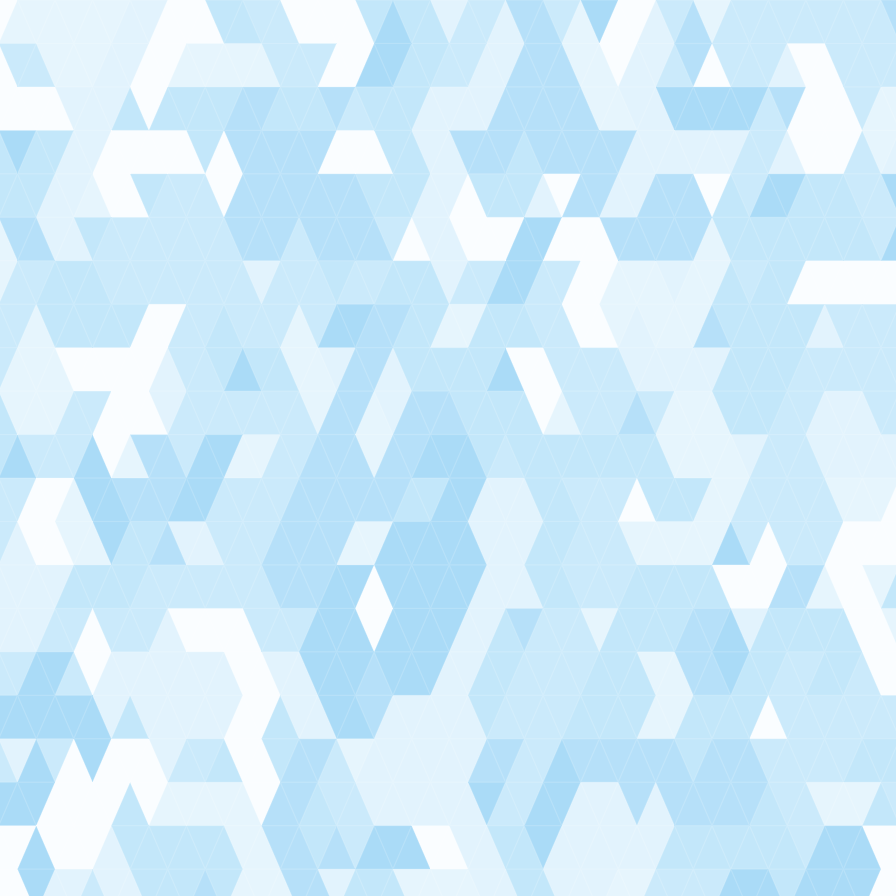
Reproduce this pattern procedurally as a Shadertoy shader.

```glsl
// Mosaic of pale blue strips, each a random chain of triangles on a regular lattice
#define SIDE 0.0419          // triangle base, in canvas heights
#define ROW 0.0485           // triangle height, in canvas heights
#define ORIGIN vec2(0.0195, 0.030)
#define CUT 0.35             // share of joints always cut: higher gives shorter strips
#define MAX_STEPS 24         // longest walk along a strip
#define SEAM_WIDTH 0.0013
#define SEAM_LIGHT 0.16
#define SEED 29u

// Tone in rgb, cumulative share of the area in a
const vec4 TONES[7] = vec4[7](
    vec4(0.667, 0.859, 0.969, 0.14),
    vec4(0.715, 0.880, 0.976, 0.28),
    vec4(0.765, 0.906, 0.980, 0.45),
    vec4(0.795, 0.918, 0.984, 0.61),
    vec4(0.886, 0.953, 0.992, 0.74),
    vec4(0.902, 0.961, 0.992, 0.87),
    vec4(0.980, 0.992, 1.000, 1.00));

// Step from an upward triangle to the downward one across its right, left, lower side
const ivec2 ACROSS[3] = ivec2[3](ivec2(0, 0), ivec2(-1, 0), ivec2(0, -1));

uint scramble(uint n) {
    n = n * 747796405u + 2891336453u;
    n = ((n >> ((n >> 28u) + 4u)) ^ n) * 277803737u;
    return (n >> 22u) ^ n;
}

uint hash(ivec3 c) {
    return scramble(uint(c.x) + scramble(uint(c.y) + scramble(uint(c.z) + SEED)));
}

float toUnit(uint n) { return float(n >> 8u) / 16777216.0; }

// A triangle is (cell, 0) if it points up and (cell, 1) if it points down
ivec3 neighbour(ivec3 tri, int side) {
    return tri.z == 0 ? ivec3(tri.xy + ACROSS[side], 1) : ivec3(tri.xy - ACROSS[side], 0);
}

// Random strength of a joint, the same seen from both of its triangles
float joint(ivec3 tri, int side) {
    ivec2 upCell = tri.z == 0 ? tri.xy : tri.xy - ACROSS[side];
    return toUnit(hash(ivec3(upCell, side + 2)));
}

float weakestJoint(ivec3 tri) {
    return min(joint(tri, 0), min(joint(tri, 1), joint(tri, 2)));
}

// Every triangle drops its weakest joint, so the joined ones form simple chains
bool joined(ivec3 tri, int side) {
    float strength = joint(tri, side);
    return strength > CUT && strength > weakestJoint(tri)
        && strength > weakestJoint(neighbour(tri, side));
}

// Walk both ways along the chain; its highest hash identifies the strip
uint stripId(ivec3 start) {
    uint id = hash(start);
    for (int first = 0; first < 3; first++) {
        if (!joined(start, first)) continue;
        ivec3 tri = start;
        int side = first;
        for (int i = 0; i < MAX_STEPS; i++) {
            tri = neighbour(tri, side);
            id = max(id, hash(tri));
            int next = -1;
            for (int s = 0; s < 3; s++)
                if (s != side && joined(tri, s)) next = s;
            if (next < 0) break;
            side = next;
        }
    }
    return id;
}

vec3 stripColor(ivec3 tri) {
    float pick = toUnit(scramble(stripId(tri) ^ SEED));
    for (int i = 0; i < 6; i++)
        if (pick < TONES[i].a) return TONES[i].rgb;
    return TONES[6].rgb;
}

void mainImage(out vec4 fragColor, in vec2 fragCoord) {
    float pixel = 1.0 / iResolution.y;

    // Skewed lattice coordinates: each cell holds one up and one down triangle
    vec2 p = (fragCoord * pixel - ORIGIN) / vec2(SIDE, ROW);
    p.x -= 0.5 * p.y;
    vec2 f = fract(p);
    bool down = f.x + f.y > 1.0;
    ivec3 tri = ivec3(ivec2(floor(p)), down ? 1 : 0);

    // Distance to each side, in canvas heights
    float slantHeight = SIDE * ROW / length(vec2(0.5 * SIDE, ROW));
    vec3 d = vec3(1.0 - f.x - f.y, f);
    if (down) d = vec3(f.x + f.y - 1.0, 1.0 - f);
    d *= vec3(slantHeight, slantHeight, ROW);
    float nearest = min(d.x, min(d.y, d.z));
    int side = nearest == d.x ? 0 : (nearest == d.y ? 1 : 2);

    // Smooth the border by blending with the triangle beyond it
    vec3 color = stripColor(tri);
    float blend = max(0.0, 0.5 - nearest / pixel);
    if (blend > 0.0) color = mix(color, stripColor(neighbour(tri, side)), blend);

    // Faint light seams between all triangles
    float seam = 1.0 - smoothstep(0.0, SEAM_WIDTH, nearest);
    fragColor = vec4(mix(color, vec3(1.0), SEAM_LIGHT * seam), 1.0);
}
```
